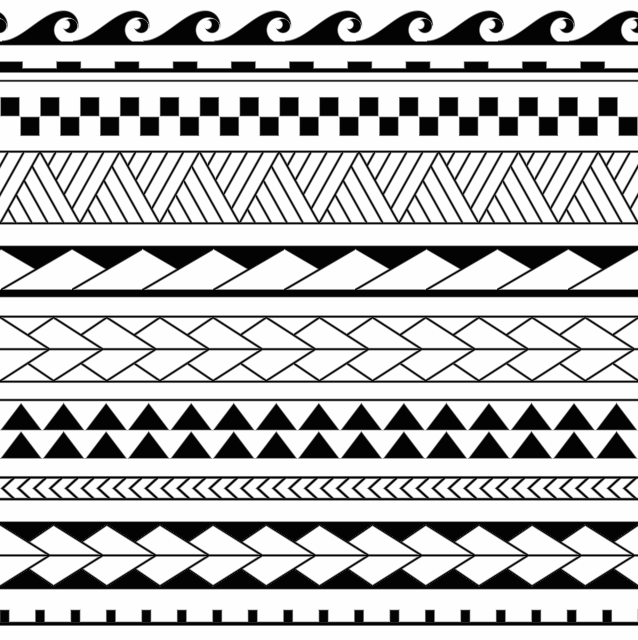
Write a Shadertoy shader that draws this pattern.

```glsl
// Ten stacked black-on-white ornamental borders: waves, checks, weave, leaves, triangles, ticks.

const vec2  GRID  = vec2(766.0, 768.0);  // design units across and down the canvas
const vec3  INK   = vec3(0.01);
const vec3  PAPER = vec3(0.995);
const float SOFT  = 1.25;                // edge softness in design units
const float LINE  = 1.2;                 // half width of thin lines

// Repeats across the canvas for each border
const float WAVES = 9.0, DASHES = 10.96, CHECKS = 16.0, WEAVES = 8.0, BLADES = 9.0;
const float LEAVES = 12.0, TRIANGLES = 15.0, CHEVRONS = 40.0, TICKS = 18.0;

float period(float count) { return GRID.x / count; }

// Offset from the nearest multiple of the step
float centred(float x, float stepSize) {
    return mod(x + 0.5 * stepSize, stepSize) - 0.5 * stepSize;
}

float disk(vec2 p, vec2 c, float r) { return length(p - c) - r; }

float box(vec2 p, vec2 halfSize) {
    vec2 q = abs(p) - halfSize;
    return max(q.x, q.y);
}

float rule(float y, float mid, float halfWidth) { return abs(y - mid) - halfWidth; }

// One breaking wave: swelling back, hollow and curled tip
float wave(vec2 p) {
    float swell = 49.0 - 36.0 * smoothstep(2.0, 76.0, p.x);
    float body = max((swell - p.y) * 0.82, max(p.x - 76.0, 2.0 - p.x));
    float crest = min(body, disk(p, vec2(77.0, 30.0), 17.0));
    crest = max(crest, -disk(p, vec2(80.0, 36.0), 15.0));
    float tip = max(disk(p, vec2(84.5, 31.0), 8.5), -disk(p, vec2(78.5, 29.5), 5.5));
    return max(min(crest, tip), p.y - 54.0);
}

float waveBorder(vec2 p) {
    float w = period(WAVES);
    float u = mod(p.x - 2.0, w) + 2.0;
    float d = min(wave(vec2(u, p.y)), wave(vec2(u + w, p.y)));
    return min(d, rule(p.y, 52.0, 2.2));
}

// Triangles hatched alternately along their right sides
float weaveBorder(vec2 p, float mid, float halfHeight) {
    float w = period(WEAVES);
    float u = centred(p.x - 48.0, w);
    float lean = 0.5 * w * (p.y - mid + halfHeight) / (2.0 * halfHeight);
    float falling = u - lean, rising = u + lean;
    float hatch = w / 5.0;
    float d = abs(u) < lean
        ? min(abs(centred(falling, hatch)), abs(rising))
        : min(abs(centred(rising, hatch)), abs(falling));
    d = max(d * 0.873 - LINE, rule(p.y, mid, halfHeight));
    return min(d, abs(abs(p.y - mid) - halfHeight) - LINE);
}

// Slanted blades under a row of solid wedges
float bladeBorder(vec2 p) {
    const float SLOPE = 0.583;
    float w = period(BLADES);
    float u = mod(p.x - 0.8, w);
    float wedge = (p.y - 299.0 - SLOPE * min(u, w - u)) * 0.864;
    float d = max(wedge, 295.0 - p.y);
    d = min(d, abs(348.0 - SLOPE * u - p.y) * 0.864 - LINE);
    return min(d, rule(p.y, 352.0, 4.5));
}

// Mirrored overlapping leaves; gaps are outlined or solid
float leafBorder(vec2 p, float mid, float height, float rim, bool solid) {
    float w = period(LEAVES);
    float u = mod(p.x - 0.5, w);
    float depth = height - abs(p.y - mid);
    float longSide = (depth - u * height / 59.0) * 0.845;
    float shortSide = (depth - (w - u) * 0.68) * 0.827;
    float d = min(abs(longSide) - LINE, max(abs(shortSide) - LINE, longSide));
    if (solid) d = min(d, max(longSide, shortSide));
    d = max(d, rule(p.y, mid, height + rim));
    d = min(d, abs(depth + 0.5 * rim) - max(LINE, 0.5 * rim));
    return min(d, rule(p.y, mid, LINE));
}

float triangleRow(vec2 p, float top) {
    float u = centred(p.x - 25.3, period(TRIANGLES));
    float v = p.y - top;
    return max((abs(u) - 0.76 * v) * 0.796, v - 32.0);
}

float chevronBorder(vec2 p, float mid) {
    float away = abs(p.y - mid);
    float d = abs(centred(p.x - 3.0 - 1.1 * away, period(CHEVRONS))) * 0.673 - 1.4;
    return min(max(d, away - 13.0), abs(away - 13.0) - 1.4);
}

void mainImage(out vec4 fragColor, in vec2 fragCoord) {
    vec2 p = fragCoord / iResolution.xy;
    p = vec2(p.x, 1.0 - p.y) * GRID;

    float d = waveBorder(p);

    // Dashes on a bar, with a thin rule below
    d = min(d, box(vec2(centred(p.x - 12.6, period(DASHES)), p.y - 79.0), vec2(14.5, 5.0)));
    d = min(d, min(rule(p.y, 84.5, 2.5), rule(p.y, 97.0, 1.0)));

    // Two staggered rows of squares
    for (int row = 0; row < 2; row++) {
        float x = centred(p.x - 12.0 - 24.0 * float(row), period(CHECKS));
        d = min(d, box(vec2(x, p.y - 128.0 - 23.6 * float(row)), vec2(11.2)));
    }

    d = min(d, weaveBorder(p, 225.0, 43.0));
    d = min(d, bladeBorder(p));
    d = min(d, leafBorder(p, 419.0, 38.0, 2.0, false));

    // Two rows of solid triangles under a rule
    d = min(d, rule(p.y, 480.0, LINE));
    d = min(d, min(triangleRow(p, 484.0), triangleRow(p, 518.0)));

    d = min(d, chevronBorder(p, 586.0));
    d = min(d, leafBorder(p, 666.5, 37.0, 3.5, true));

    // Ticks standing on a bar
    d = min(d, box(vec2(centred(p.x - 5.5, period(TICKS)), p.y - 739.5), vec2(5.5, 7.5)));
    d = min(d, rule(p.y, 748.5, 2.2));

    float soft = max(SOFT, 0.7 * GRID.y / iResolution.y);
    fragColor = vec4(mix(INK, PAPER, smoothstep(-soft, soft, d)), 1.0);
}
```
